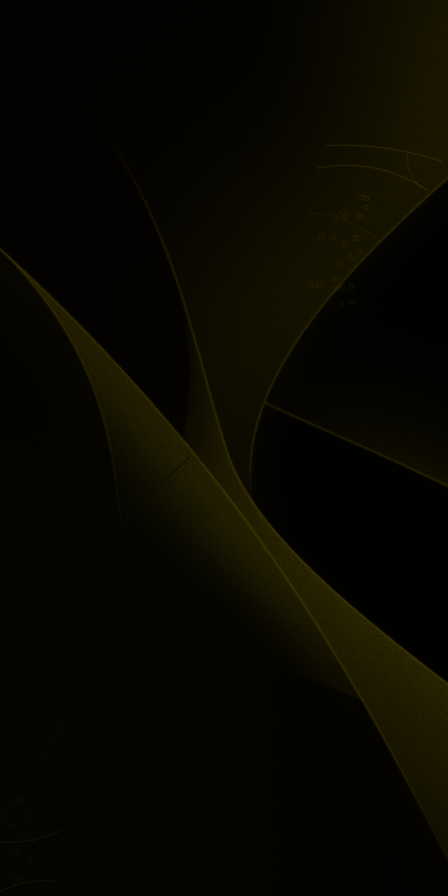
This background is drawn by a WebGL 1 fragment shader. Its source:

```glsl
precision highp float;
// Dark olive folded ribbons with glowing rims and faint berry twigs.
uniform vec2 u_resolution;

#define OLIVE vec3(1.0, 0.89, 0.01)
#define WARM_BLACK vec3(0.014, 0.009, 0.001)
#define MOSS_BLACK vec3(0.017, 0.017, 0.002)
#define RIM_WIDTH 0.003
#define RIM_LIGHT 0.11
#define RIBBON_LIGHT 0.115
#define SHEET_LIGHT 0.145
#define PANEL_LIGHT 0.07
#define TWIG_LIGHT 0.07
#define GRAIN 0.16

float pixel;

float hash(vec2 p) {
  return fract(sin(dot(p, vec2(127.1, 311.7))) * 43758.5453);
}

// Signed distance to x = bezier(y) on [y0, y1], extended straight; positive on the right.
float curve(vec2 p, float y0, float y1, vec4 x) {
  float t = clamp((p.y - y0) / (y1 - y0), 0.0, 1.0);
  float s = 1.0 - t;
  float pos = dot(x, vec4(s * s * s, 3.0 * s * s * t, 3.0 * s * t * t, t * t * t));
  vec3 steps = x.yzw - x.xyz;
  float slope = 3.0 * dot(steps, vec3(s * s, 2.0 * s * t, t * t)) / (y1 - y0);
  pos += slope * (p.y - mix(y0, y1, t));
  return (p.x - pos) / sqrt(1.0 + slope * slope);
}

float side(float d) { return smoothstep(-pixel, pixel, d); }

float stroke(float d, float width) {
  float w = max(width, 0.6 * pixel);
  return exp(-d * d / (w * w));
}

float fadeOut(float a, float b, float v) { return 1.0 - smoothstep(a, b, v); }

// Thin arched stem from a to b.
float stem(vec2 p, vec2 a, vec2 b, float bend) {
  vec2 axis = b - a;
  float len = length(axis);
  axis /= len;
  vec2 q = vec2(dot(p - a, axis), dot(p - a, vec2(-axis.y, axis.x)));
  float h = clamp(q.x / len, 0.0, 1.0);
  return stroke(length(q - vec2(h * len, bend * 4.0 * h * (1.0 - h))), 0.0018);
}

// Small ring-shaped berries scattered about a centre.
float berries(vec2 p, vec2 centre, float seed) {
  float sum = 0.0;
  for (int i = 0; i < 10; i++) {
    float k = float(i) + seed;
    vec2 offset = vec2(hash(vec2(k, 1.3)), hash(vec2(k, 7.9))) - 0.5;
    float d = length(p - centre - offset * vec2(0.1, 0.06));
    sum += stroke(d - 0.005, 0.0018) * (0.4 + 0.6 * hash(vec2(k, 4.1)));
  }
  return min(sum, 1.0);
}

float twigs(vec2 p) {
  float sum = stem(p, vec2(0.73, 0.325), vec2(0.985, 0.36), -0.012);
  sum += stem(p, vec2(0.71, 0.375), vec2(0.955, 0.425), -0.025);
  sum += 0.6 * stem(p, vec2(0.91, 0.345), vec2(0.94, 0.42), 0.01);
  sum += 0.4 * stem(p, vec2(0.69, 0.475), vec2(0.85, 0.54), -0.015);
  sum += 0.6 * stem(p, vec2(0.0, 1.88), vec2(0.135, 1.855), 0.008);
  sum += 0.6 * stem(p, vec2(0.0, 1.99), vec2(0.13, 1.968), -0.01);
  for (int i = 0; i < 3; i++) {
    float k = float(i);
    sum += 0.7 * berries(p, vec2(0.775 - 0.018 * k, 0.465 + 0.093 * k), 11.0 * k);
    sum += 0.4 * berries(p, vec2(0.04 - 0.01 * k, 1.81 + 0.07 * k), 40.0 + 11.0 * k);
  }
  return sum;
}

void main() {
  // Width is 1, height is 2, and y runs downward from the top.
  vec2 p = gl_FragCoord.xy / u_resolution * vec2(1.0, 2.0);
  p.y = 2.0 - p.y;
  pixel = 1.0 / u_resolution.x;

  // Fold edges.
  float ridge = curve(p, 0.555, 1.888, vec4(0.0, 0.49, 0.76, 0.982));
  float sheet = p.y < 1.016 ? curve(p, 0.26, 1.016, vec4(0.208, 0.396, 0.427, 0.51))
                            : curve(p, 1.016, 1.526, vec4(0.51, 0.57, 0.779, 1.0));
  float petal = curve(p, 0.398, 1.12, vec4(1.0, 0.729, 0.521, 0.565));
  float branch = curve(p.yx, 0.602, 1.0, vec4(0.904, 0.966, 1.021, 1.086));
  float inner = p.y < 1.12 ? curve(p, 0.555, 1.12, vec4(0.0, 0.188, 0.247, 0.263))
                           : curve(p, 1.12, 1.51, vec4(0.263, 0.281, 0.352, 0.677));
  float tail = curve(p, 1.12, 1.836, vec4(0.271, 0.26, 0.182, 0.0));
  float crease = curve(p, 0.625, 0.977, vec4(0.391, 0.424, 0.427, 0.406));

  float above = side(ridge), right = side(sheet), hollow = side(petal) * right;

  // Panel between the sheet and the petal, brighter towards the upper right.
  float panel = PANEL_LIGHT * exp(-petal * petal / 0.075) * (1.0 - 0.55 * smoothstep(0.6, 1.1, p.y));
  panel += 0.05 * smoothstep(0.55, 1.0, p.x) * fadeOut(0.0, 0.55, p.y);
  // Sheet between the ridge and its rim.
  float spread = mix(0.06, 0.3, smoothstep(0.85, 1.45, p.y));
  float fill = SHEET_LIGHT * exp(-abs(sheet) / spread) * smoothstep(0.5, 1.3, p.y);
  fill *= mix(0.15, 1.0, max(smoothstep(-0.006, 0.012, crease), smoothstep(0.96, 1.02, p.y)));
  // Ribbon below the ridge, fading into its own shadow.
  float depth = ridge / mix(0.125, 0.065, smoothstep(1.1, 1.6, p.y));
  float ribbon = RIBBON_LIGHT * exp(-depth * depth) * (1.0 - 0.75 * smoothstep(1.2, 1.65, p.y));
  ribbon *= mix(0.12, 1.0, side(inner));
  ribbon *= 1.0 - 0.5 * stem(p, vec2(0.425, 1.02), vec2(0.365, 1.073), 0.0);
  // Hollow behind the petal, lit along the upper side of its branch.
  float glow = 0.065 * exp(-abs(branch) / 0.09) * fadeOut(-pixel, pixel, branch) * smoothstep(0.5, 1.0, p.x);
  glow += 0.015 * exp(-abs(petal) / 0.04);

  float light = mix(ribbon, mix(fill, mix(panel, glow, hollow), right), above);

  // Rims.
  float rims = stroke(ridge, RIM_WIDTH) * fadeOut(1.6, 1.95, p.y) * 0.75;
  rims += stroke(sheet, RIM_WIDTH) * smoothstep(0.24, 0.6, p.y) * 0.8;
  rims += stroke(petal, RIM_WIDTH) * fadeOut(1.0, 1.13, p.y) * 0.75;
  rims += stroke(branch, RIM_WIDTH) * hollow * 0.8;
  rims += stroke(inner, RIM_WIDTH) * (1.0 - above) * mix(0.5, 0.1, smoothstep(0.9, 1.2, p.y)) * fadeOut(1.3, 1.5, p.y);
  rims += stroke(tail, RIM_WIDTH) * smoothstep(1.2, 1.6, p.y) * 0.13;
  light += RIM_LIGHT * rims + TWIG_LIGHT * twigs(p);

  // Near-black ground, mossy at the lower left and deepest in the hollow.
  float moss = smoothstep(0.7, 1.3, p.y) * fadeOut(0.3, 0.9, p.x) * (1.0 - above);
  vec3 ground = mix(WARM_BLACK, MOSS_BLACK, moss) * (1.0 - 0.7 * hollow);
  ground *= 1.0 - 0.6 * stroke(crease, 0.007) * smoothstep(0.6, 0.75, p.y) * fadeOut(0.9, 0.98, p.y);
  float grain = 1.0 + GRAIN * (hash(floor(p * 256.0)) - 0.5);
  gl_FragColor = vec4((ground + OLIVE * light) * grain, 1.0);
}
```
